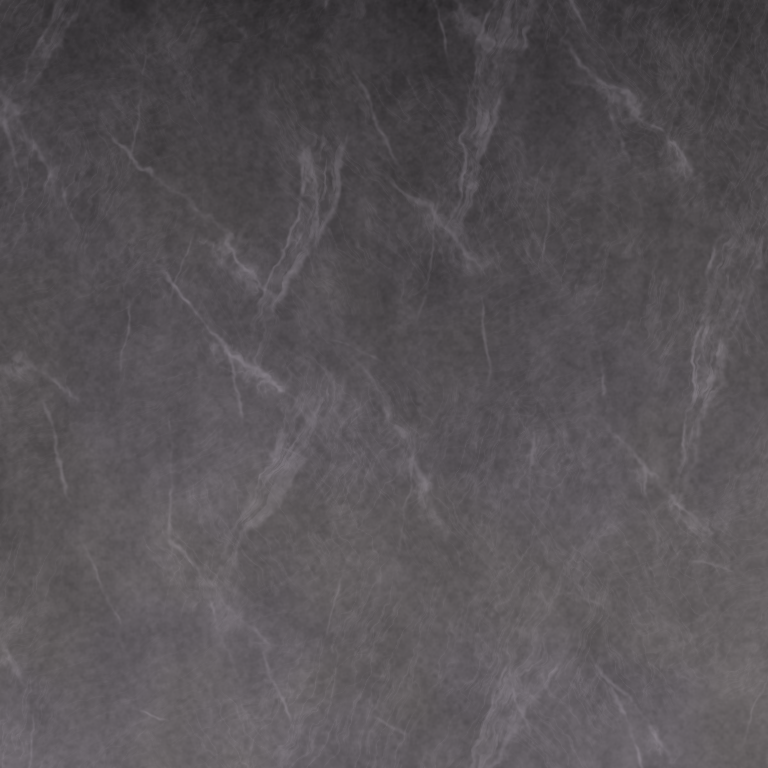
This texture is drawn by a Shadertoy shader. Its source:

```glsl
// Dark grey marble slab with pale slanted veins, streaked bands and faint scratches.

float hash(vec2 p) {
    vec3 q = fract(vec3(p.xyx) * 0.1031);
    q += dot(q, q.yzx + 33.33);
    return fract((q.x + q.y) * q.z);
}

float noise(vec2 p) {
    vec2 cell = floor(p), f = fract(p);
    f = f * f * (3.0 - 2.0 * f);
    float low = mix(hash(cell), hash(cell + vec2(1, 0)), f.x);
    float high = mix(hash(cell + vec2(0, 1)), hash(cell + vec2(1, 1)), f.x);
    return mix(low, high, f.y);
}

float fbm(vec2 p, int octaves) {
    float sum = 0.0, weight = 0.5, total = 0.0;
    for (int i = 0; i < octaves; i++) {
        sum += weight * noise(p);
        total += weight;
        weight *= 0.55;
        p = mat2(1.6, 1.2, -1.2, 1.6) * p + 17.3;
    }
    return sum / total;
}

// Thin bright crests where the noise crosses its middle value.
float crests(vec2 p, float sharpness) {
    return pow(1.0 - abs(2.0 * fbm(p, 4) - 1.0), sharpness);
}

// Evenly spread pseudo-random points.
vec2 scatter(int i, vec2 start) {
    return fract(start + float(i) * vec2(0.7549, 0.5698)) * 1.1 - 0.05;
}

// Coordinates along (x) and across (y) a line through the centre.
vec2 alongLine(vec2 p, vec2 centre, float degrees) {
    float a = radians(degrees);
    vec2 dir = vec2(cos(a), sin(a)), d = p - centre;
    return vec2(dot(d, dir), dot(d, vec2(-dir.y, dir.x)));
}

float taper(float x, float halfLength) {
    return 1.0 - smoothstep(0.45 * halfLength, halfLength, abs(x));
}

float strand(vec2 q, float halfLength, float width) {
    float t = q.y / width;
    return taper(q.x, halfLength) * exp(-t * t);
}

// Falling veins: a crisp core inside a ragged smoky halo.
float fallingVeins(vec2 p, float wisps, float breakup) {
    float light = 0.0;
    for (int i = 0; i < 13; i++) {
        float r = hash(vec2(i, 3.7)), s = hash(vec2(i, 8.1));
        vec2 q = alongLine(p, scatter(i, vec2(0.27, 0.70)), -38.0 - 28.0 * r);
        float halfLength = 0.11 + 0.11 * s;
        float core = strand(q, halfLength, 0.0025 + 0.0015 * r) * (0.25 + 0.75 * breakup);
        float halo = strand(q + vec2(-0.04, 0.006), halfLength * 0.7, 0.016);
        light += (0.45 + 0.55 * s) * (0.8 * core + halo * (0.08 + 0.8 * wisps) * breakup);
    }
    return light;
}

// Rising bands: long wedges of lengthwise streaks between two bright edges.
float risingBands(vec2 p, float wisps, float breakup) {
    float light = 0.0;
    for (int i = 0; i < 6; i++) {
        float r = hash(vec2(i, 21.3));
        vec2 q = alongLine(p, scatter(i, vec2(0.62, 0.82)), 63.0 + 15.0 * r);
        float halfLength = 0.16 + 0.07 * r;
        float spread = 0.006 + 0.024 * smoothstep(-halfLength, halfLength, q.x);
        float inside = 1.0 - smoothstep(0.7 * spread, 1.2 * spread, abs(q.y));
        float streaks = smoothstep(0.4, 0.75, fbm(vec2(q.x * 22.0, q.y * 170.0) + r * 90.0, 3));
        float edges = strand(q - vec2(0.0, spread), halfLength, 0.0025)
                    + strand(q + vec2(0.0, spread), halfLength, 0.0035);
        float fill = inside * taper(q.x, halfLength) * (0.06 + 0.65 * streaks + 0.35 * wisps);
        light += (0.5 + 0.5 * r) * (0.7 * edges * (0.2 + 0.8 * breakup) + fill * (0.3 + 0.7 * breakup));
    }
    return light;
}

// Short hairlines, mostly steep, a few nearly level.
float hairlines(vec2 p, float breakup) {
    float light = 0.0;
    for (int i = 0; i < 46; i++) {
        float r = hash(vec2(i, 41.9)), s = hash(vec2(i, 57.2));
        float angle = r < 0.2 ? -22.0 : mix(-115.0, -58.0, s);
        vec2 q = alongLine(p, scatter(i, vec2(0.11, 0.43)), angle);
        light += strand(q, 0.03 + 0.08 * r, 0.0016 + 0.001 * s) * (0.2 + 0.4 * s);
    }
    return light * (0.2 + 0.8 * breakup);
}

// Straight faint scratches in one direction, gathered in patches.
float scratches(vec2 p, float degrees, float seed) {
    vec2 q = alongLine(p, vec2(0.0), degrees) * vec2(11.0, 75.0) + seed;
    return crests(q, 9.0) * smoothstep(0.42, 0.68, fbm(p * 7.0 + seed, 3));
}

void mainImage(out vec4 fragColor, in vec2 fragCoord) {
    vec2 uv = fragCoord / iResolution.y;

    // Slightly bent coordinates with ragged fine jitter shape the vein paths.
    vec2 bend = vec2(fbm(uv * 7.0, 3), fbm(uv * 7.0 + 50.0, 3)) - 0.5;
    vec2 ripple = vec2(fbm(uv * 50.0, 3), fbm(uv * 50.0 + 30.0, 3)) - 0.5;
    vec2 p = uv + 0.05 * bend + 0.014 * ripple;

    // Stone body: dark top, lighter foot, cloudy patches, mottling and grain.
    float clouds = fbm(uv * 3.5 + 0.8 * bend + 4.0, 5) - 0.5;
    float mottling = fbm(uv * 17.0 + bend + 61.0, 4) - 0.5;
    float brushed = fbm(uv * vec2(34.0, 8.0) + 12.0, 4) - 0.5;
    float grain = fbm(uv * 150.0, 2) - 0.5;
    float height = clamp(uv.y, 0.0, 1.0);
    float tone = 0.388 - 0.172 * pow(height, 1.55) + 0.025 * height * (uv.x - 0.5);
    tone += 0.10 * clouds + 0.06 * mottling + 0.05 * brushed + 0.062 * grain;

    // Pale mineral lines.
    float wisps = crests(p * vec2(42.0, 30.0), 5.0);
    float breakup = smoothstep(0.34, 0.62, fbm(uv * 24.0 + 70.0, 4));
    float marks = scratches(p, 66.0, 5.0) + 0.8 * scratches(p, -58.0, 37.0)
                + 0.5 * scratches(p, 24.0, 83.0);
    float veins = fallingVeins(p, wisps, breakup) + risingBands(p, wisps, breakup)
                + hairlines(uv + 0.03 * bend + 0.008 * ripple, breakup) + 0.2 * marks;
    veins = 1.0 - exp(-1.15 * veins);

    // Warm brown patches in the body, cooler violet grey in the veins.
    float warmth = smoothstep(0.4, 0.65, fbm(uv * 4.0 + 91.0, 4)) * (1.0 - 0.6 * height);
    vec3 coolStone = vec3(1.015, 0.965, 1.015);
    vec3 warmStone = vec3(1.02, 0.975, 0.975);
    vec3 stone = tone * mix(coolStone, warmStone, 0.8 * warmth);
    vec3 veinTint = vec3(0.195, 0.187, 0.202);
    fragColor = vec4(stone + veinTint * veins, 1.0);
}
```
